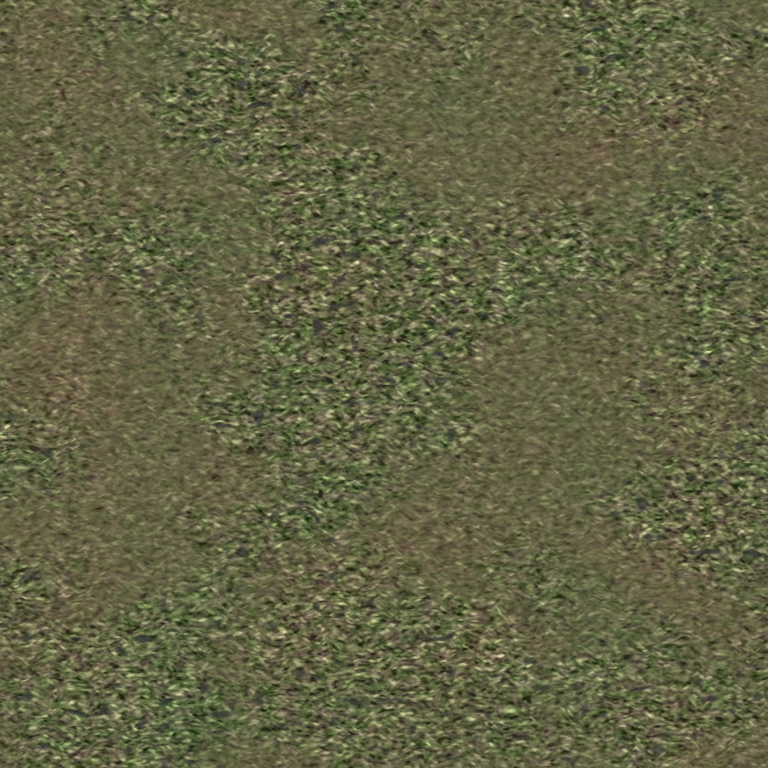
This texture is drawn by a Shadertoy shader. Its source:

```glsl
// Mossy olive ground cover: small pale and dark leaves in rough and worn patches.

vec2 hash2(vec2 p) {
    vec3 q = fract(p.xyx * vec3(0.1031, 0.1030, 0.0973));
    q += dot(q, q.yzx + 33.33);
    return fract((q.xx + q.yz) * q.zy);
}

float cornerSlope(vec2 cell, vec2 offset) {
    float angle = 6.2832 * hash2(cell).x;
    return dot(vec2(cos(angle), sin(angle)), offset);
}

// Gradient noise, roughly -0.7 to 0.7
float gradientNoise(vec2 p) {
    p += 200.0;
    vec2 i = floor(p), f = fract(p);
    vec2 u = f * f * f * (f * (f * 6.0 - 15.0) + 10.0);
    vec2 e = vec2(1.0, 0.0);
    float low = mix(cornerSlope(i, f), cornerSlope(i + e, f - e), u.x);
    float high = mix(cornerSlope(i + e.yx, f - e.yx), cornerSlope(i + 1.0, f - 1.0), u.x);
    return mix(low, high, u.y);
}

// Scattered, mostly level leaves: signed brightness of one layer
float leafLayer(vec2 p, float seed) {
    vec2 grid = vec2(72.0, 122.0);
    vec2 home = floor(p * grid);
    float light = 0.0;
    for (int y = -1; y <= 1; y++)
    for (int x = -1; x <= 1; x++) {
        vec2 cell = home + vec2(x, y);
        vec2 jitter = hash2(cell + seed);
        vec2 trait = hash2(cell + seed + 57.0);
        vec2 q = p - (cell + jitter) / grid;
        float angle = (trait.x - 0.55) * 1.3;
        float c = cos(angle), s = sin(angle);
        q = vec2(c * q.x + s * q.y, c * q.y - s * q.x);
        vec2 size = vec2(0.0056, 0.0023) * mix(0.7, 1.2, jitter.x);
        float cover = 1.0 - smoothstep(0.45, 1.25, length(q / size));
        float tone = trait.y > 0.52 ? mix(0.04, 0.19, trait.y * 2.0 - 1.0)
                                    : -0.11 * (1.0 - trait.y);
        light += cover * tone;
    }
    return light;
}

void mainImage(out vec4 fragColor, in vec2 fragCoord) {
    vec2 p = fragCoord / iResolution.y;

    // Broad patches of rough growth and smoother worn ground
    float patches = gradientNoise(p * vec2(3.4, 4.2) + 7.0)
                  + 0.6 * gradientNoise(p * vec2(8.0, 11.0) + 31.0)
                  + 0.4 * gradientNoise(p * vec2(19.0, 27.0) + 52.0);
    float rough = smoothstep(-0.4, 0.35, patches);

    // Fine horizontal grain on slightly bent ground
    vec2 bent = p + 0.006 * vec2(gradientNoise(p * 24.0 + 3.0), gradientNoise(p * 24.0 + 80.0));
    float grain = 0.15 * gradientNoise(bent * vec2(58.0, 112.0))
                + 0.17 * gradientNoise(bent * vec2(104.0, 196.0) + 13.0)
                + 0.11 * gradientNoise(bent * vec2(190.0, 290.0) + 41.0);
    float leaves = leafLayer(bent, 11.0) + leafLayer(bent + 0.37, 143.0);
    float value = 0.385 + mix(0.55, 1.2, rough) * (grain + leaves);
    value = max(value, 0.15);

    // Olive ramp with green, yellow and brown drift
    vec3 color = vec3(value, value, 0.78 * value - 0.035);
    float green = gradientNoise(bent * vec2(44.0, 78.0) + 95.0);
    float brown = gradientNoise(p * vec2(6.0, 9.0) + 64.0);
    color += green * vec3(-0.07, 0.015, -0.07) * mix(0.5, 1.1, rough);
    color += (brown + 0.25 - 0.5 * rough) * vec3(0.04, -0.01, 0.01);

    // Bluish shaded hollows among the rough growth
    float hollow = smoothstep(0.27, 0.5, gradientNoise(bent * vec2(40.0, 62.0) + 120.0));
    color = mix(color, vec3(0.18, 0.19, 0.20), 0.65 * hollow * rough);

    fragColor = vec4(clamp(color, 0.0, 1.0), 1.0);
}
```
